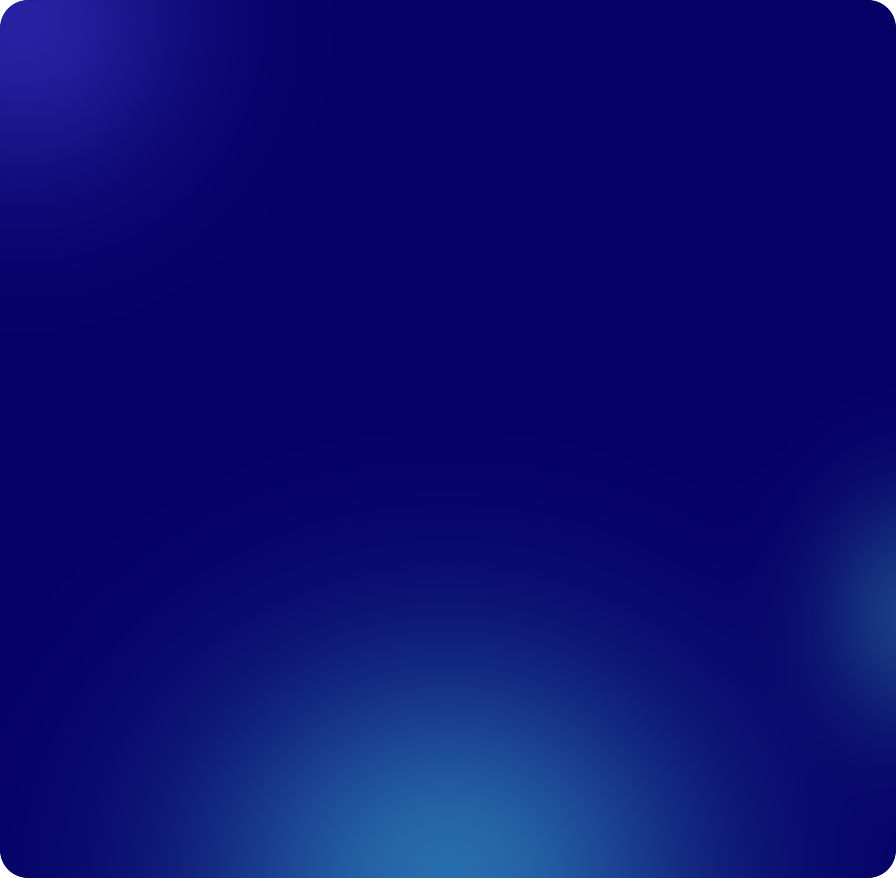
A Shadertoy shader for this background:

```glsl
// A deep navy card with rounded corners, lit by three soft coloured glows:
// blue at the bottom, teal at the right edge and violet at the top left.
// Each glow is an elliptical Gaussian blended over the base colour.

const vec3 PAPER  = vec3(1.0);
const vec3 NAVY   = vec3(0.022, 0.0, 0.403);
const vec3 BLUE   = vec3(0.155, 0.425, 0.675);
const vec3 TEAL   = vec3(0.100, 0.240, 0.520);
const vec3 VIOLET = vec3(0.148, 0.130, 0.630);

// Centres are fractions of the canvas; spreads are in canvas heights.
const vec2 BLUE_CENTRE   = vec2(0.5, 0.0);
const vec2 BLUE_SPREAD   = vec2(0.280, 0.246);
const vec2 TEAL_CENTRE   = vec2(1.02, 0.302);
const vec2 TEAL_SPREAD   = vec2(0.105, 0.133);
const vec2 VIOLET_CENTRE = vec2(0.025, 0.975);
const vec2 VIOLET_SPREAD = vec2(0.186, 0.186);

const float CORNER_RADIUS = 0.032;

// Gaussian falloff: 1 at the centre, fading with the elliptical distance.
float glow(vec2 uv, vec2 centre, vec2 spread, float aspect) {
    vec2 offset = (uv - centre) * vec2(aspect, 1.0) / spread;
    return exp(-dot(offset, offset));
}

// Signed distance to a rounded box centred on the origin.
float roundedBox(vec2 p, vec2 halfSize, float radius) {
    vec2 q = abs(p) - halfSize + radius;
    return length(max(q, 0.0)) + min(max(q.x, q.y), 0.0) - radius;
}

void mainImage(out vec4 fragColor, in vec2 fragCoord) {
    vec2 uv = fragCoord / iResolution.xy;
    float aspect = iResolution.x / iResolution.y;
    float pixel = 1.0 / iResolution.y;

    // Glows over the base
    vec3 color = NAVY;
    color = mix(color, VIOLET, glow(uv, VIOLET_CENTRE, VIOLET_SPREAD, aspect));
    color = mix(color, TEAL, glow(uv, TEAL_CENTRE, TEAL_SPREAD, aspect));
    color = mix(color, BLUE, glow(uv, BLUE_CENTRE, BLUE_SPREAD, aspect));

    // Rounded corners
    vec2 halfSize = 0.5 * vec2(aspect, 1.0);
    float edge = roundedBox((uv - 0.5) * vec2(aspect, 1.0), halfSize, CORNER_RADIUS);
    color = mix(color, PAPER, smoothstep(-0.5 * pixel, 0.5 * pixel, edge));

    fragColor = vec4(color, 1.0);
}
```
